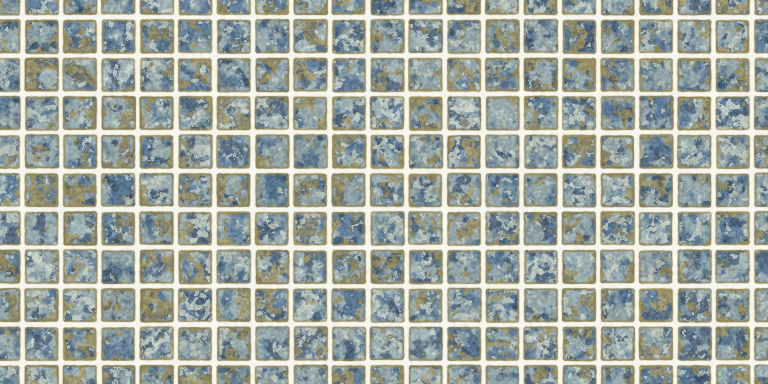
Reproduce this pattern procedurally as a Shadertoy shader.

```glsl
// Grid of square glazed mosaic tiles, twenty across and ten down, in pale grout.
// Each tile is a rounded-box distance; its mottled blue glaze, ochre stains,
// pale crystals and worn rim come from noise offset by a hash of its cell.

const float ROWS = 10.0;
const vec2 GRID_SHIFT = vec2(0.585, 0.55);
const float HALF_SIDE = 0.437;
const float CORNER = 0.065;

const vec3 GROUT = vec3(0.965, 0.962, 0.935);
const vec3 CREAM = vec3(0.86, 0.83, 0.68);
const vec3 MIST  = vec3(0.60, 0.67, 0.68);
const vec3 BLUE  = vec3(0.37, 0.48, 0.58);
const vec3 NAVY  = vec3(0.25, 0.33, 0.42);
const vec3 OCHRE = vec3(0.63, 0.57, 0.36);
const vec3 UMBER = vec3(0.35, 0.35, 0.30);
const vec3 PALE  = vec3(0.77, 0.80, 0.75);

vec2 hash2(vec2 p) {
    vec3 q = fract(p.xyx * vec3(0.1031, 0.1030, 0.0973));
    q += dot(q, q.yzx + 33.33);
    return fract((q.xx + q.yz) * q.zy);
}

float valueNoise(vec2 p) {
    vec2 i = floor(p), f = fract(p);
    f = f * f * (3.0 - 2.0 * f);
    float low  = mix(hash2(i).x, hash2(i + vec2(1, 0)).x, f.x);
    float high = mix(hash2(i + vec2(0, 1)).x, hash2(i + vec2(1, 1)).x, f.x);
    return mix(low, high, f.y);
}

float fbm(vec2 p) {
    float sum = 0.0, amp = 0.5;
    for (int i = 0; i < 4; i++) {
        sum += amp * valueNoise(p);
        p = mat2(1.6, 1.2, -1.2, 1.6) * p + 7.3;
        amp *= 0.55;
    }
    return sum / 1.01;
}

float roundedBox(vec2 p, vec2 halfSize, float radius) {
    vec2 q = abs(p) - halfSize + radius;
    return length(max(q, 0.0)) + min(max(q.x, q.y), 0.0) - radius;
}

// Mottled glaze: p is the position in the tile, d its signed edge distance.
vec3 glaze(vec2 p, float d, vec2 cell) {
    vec2 tone = hash2(cell + 11.0);
    vec2 wear = hash2(cell + 47.0);
    vec2 q = p + 60.0 * hash2(cell + 83.0);

    float cloud = fbm(q * 3.2);
    float stain = fbm(q * 3.8 + 19.0);
    float fleck = fbm(q * 6.5 + 41.0);
    float grain = valueNoise(q * 17.0);

    // Blue body, from misty to deep
    vec3 col = mix(BLUE, MIST, smoothstep(0.32, 0.60, cloud + 0.24 * (tone.x - 0.4)));
    float deep = smoothstep(0.52, 0.68, fbm(q * 4.0 + 5.0) + 0.16 * (tone.y - 0.6));
    col = mix(col, NAVY, 0.75 * deep);

    // Ochre and umber stains, then pale crystals
    float stained = smoothstep(0.57, 0.66, stain + 0.20 * (wear.x - 0.55));
    col = mix(col, mix(OCHRE, UMBER, smoothstep(0.50, 0.68, fleck)), 0.75 * stained);
    float crystal = smoothstep(0.58, 0.66, fleck + 0.18 * (wear.y - 0.55));
    col = mix(col, PALE, 0.8 * crystal * (1.0 - 0.6 * stained));

    // Fine grain and overall tone of the tile
    col += 0.13 * (grain - 0.5) + 0.07 * (tone.y - 0.5);

    // Thin, uneven rim where the glaze has worn to the clay
    float rim = smoothstep(-0.085, -0.015, d + 0.07 * (stain - 0.5));
    col = mix(col, mix(OCHRE, UMBER, 0.4 * tone.x), rim * (0.55 + 0.4 * wear.x));
    return col;
}

void mainImage(out vec4 fragColor, in vec2 fragCoord) {
    float pixel = ROWS / iResolution.y;
    vec2 grid = fragCoord * pixel - GRID_SHIFT;
    vec2 cell = floor(grid);

    // Slightly uneven placement, size and outline
    vec2 jitter = hash2(cell + 5.0) - 0.5;
    vec2 p = fract(grid) - 0.5 - 0.022 * jitter;
    float d = roundedBox(p, HALF_SIDE + 0.014 * jitter.yx, CORNER);
    d += 0.018 * (valueNoise(grid * 9.0 + 200.0) - 0.5);

    // Grout, stained cream close to the tiles
    vec3 col = GROUT + 0.035 * (fbm(grid * 5.0 + 100.0) - 0.5);
    col = mix(CREAM, col, smoothstep(-0.01, 0.038, d));

    float tile = 1.0 - smoothstep(-0.75 * pixel, 0.75 * pixel, d);
    col = mix(col, glaze(p, d, cell), tile);
    fragColor = vec4(clamp(col, 0.0, 1.0), 1.0);
}
```
